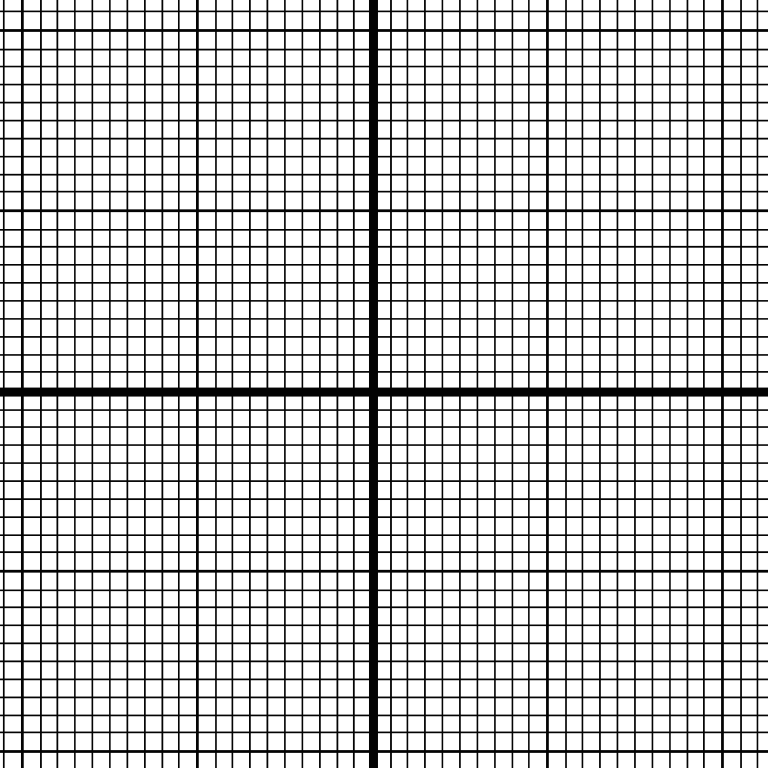
Give the GLSL for this pattern, as a Shadertoy shader.

```glsl
// Graph paper: fine black grid on white, heavier every tenth line, two thick crossing axes.
#define ORIGIN vec2(0.4849, 0.4909)      // lattice position of the axis crossing
#define STEP vec2(0.02279, 0.02347)      // spacing of the fine lines
#define AXIS_SHIFT vec2(0.0014, -0.0014) // axes sit slightly off the lattice
#define GROUP 10.0                       // fine lines per heavy line
#define FINE_WIDTH 0.0022
#define HEAVY_WIDTH 0.0036
#define AXIS_WIDTH 0.0117
#define NEIGHBOUR_PUSH 0.0014            // gap widening beside heavy lines
#define WIDTH_VARIATION 0.15
#define INK vec3(0.01)
#define PAPER vec3(1.0)

float hash(float n) {
    return fract(sin(n * 12.9898) * 43758.5453);
}

// Exact share of a pixel covered by a line whose centre is d away
float lineCoverage(float d, float width, float pixel) {
    float low = max(d - 0.5 * pixel, -0.5 * width);
    float high = min(d + 0.5 * pixel, 0.5 * width);
    return clamp((high - low) / pixel, 0.0, 1.0);
}

// Parallel lines along one direction, with p measured from the origin
float ruledLines(float p, float spacing, float axisShift, float seed, float pixel) {
    float index = floor(p / spacing + 0.5);
    float place = mod(index + 0.5, GROUP) - 0.5;
    float centre = index * spacing;
    float width = FINE_WIDTH * (1.0 + WIDTH_VARIATION * (hash(index + seed) - 0.5));

    // Fine lines next to a heavy line stand a little further off
    if (abs(place - 1.0) < 0.5) centre += NEIGHBOUR_PUSH;
    if (abs(place - GROUP + 1.0) < 0.5) centre -= NEIGHBOUR_PUSH;

    if (abs(place) < 0.5) width = HEAVY_WIDTH;
    float ruled = abs(index) < 0.5 ? 0.0 : lineCoverage(p - centre, width, pixel);
    return max(ruled, lineCoverage(p - axisShift, AXIS_WIDTH, pixel));
}

void mainImage(out vec4 fragColor, in vec2 fragCoord) {
    vec2 pixel = 1.0 / iResolution.xy;
    vec2 p = fragCoord * pixel - ORIGIN;

    float vertical = ruledLines(p.x, STEP.x, AXIS_SHIFT.x, 17.0, pixel.x);
    float horizontal = ruledLines(p.y, STEP.y, AXIS_SHIFT.y, 61.0, pixel.y);

    float ink = 1.0 - (1.0 - vertical) * (1.0 - horizontal);
    fragColor = vec4(mix(PAPER, INK, ink), 1.0);
}
```
